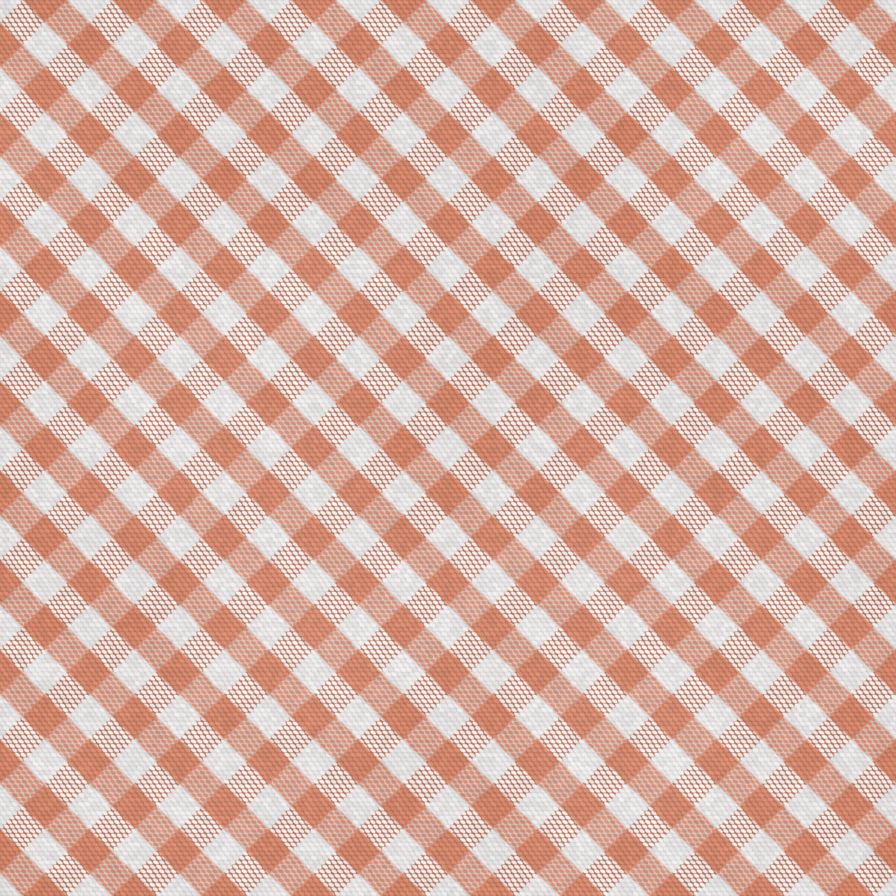
Write a WebGL 2 fragment shader that draws this texture.

```glsl
#version 300 es
precision highp float;
// Diagonal gingham cloth: two crossing sets of 45 degree stripes, ten repeats each way.
// A staggered weave of small slanted stitches decides which stripe set lies on top,
// and wrapping noise varies the thread brightness and fades the dye.
uniform vec2 u_resolution;
out vec4 fragColor;

float hash(vec2 p) {
  return fract(sin(dot(p, vec2(127.1, 311.7))) * 43758.5453);
}

// Value noise that wraps after "period" cells.
float tileNoise(vec2 uv, vec2 period) {
  vec2 p = uv * period, i = floor(p), f = fract(p);
  f = f * f * (3.0 - 2.0 * f);
  vec2 a = mod(i, period), b = mod(i + 1.0, period);
  return mix(mix(hash(a), hash(vec2(b.x, a.y)), f.x),
             mix(hash(vec2(a.x, b.y)), hash(b), f.x), f.y);
}

// 1 inside the dyed half of each period, 0 on the bare half.
float stripe(float t) {
  return 1.0 - smoothstep(0.225, 0.275, abs(fract(t) - 0.5));
}

vec3 cloth(vec2 uv) {
  // Brick-staggered stitches, each leaning down to the right
  vec2 threads = vec2(150.0, 200.0);
  vec2 p = uv * threads;
  p.x += 0.5 * mod(floor(p.y), 2.0) + 0.3 * (tileNoise(uv, vec2(40.0)) - 0.5);
  vec2 q = fract(p) - 0.5;
  q.y += 0.45 * q.x;
  float stitch = smoothstep(0.62, 0.28, length(q * vec2(0.95, 1.05)));
  float grain = hash(mod(floor(p), threads)) - 0.5;

  // Falling stripes ride on the stitches, rising stripes show in the gaps
  vec2 edge = uv + 0.0012 * (vec2(tileNoise(uv, vec2(90.0)), tileNoise(uv, vec2(110.0))) - 0.5);
  float falling = stripe(10.0 * (edge.x + edge.y));
  float rising = stripe(10.0 * (edge.x - edge.y));
  float dye = mix(rising, falling, stitch);

  // Uneven dye and thread relief
  float fade = tileNoise(uv, vec2(6.0)) + 0.6 * tileNoise(uv, vec2(23.0)) - 0.8;
  vec3 bare = vec3(0.89, 0.88, 0.88);
  vec3 orange = vec3(0.80, 0.50, 0.395);
  vec3 color = mix(bare, orange, dye * (0.96 - 0.06 * fade));
  float depth = mix(0.09, 0.18, max(falling, rising));
  return color * (1.0 + depth * (stitch - 0.62) + 0.07 * grain + 0.02 * fade);
}

void main() {
  // Four samples per pixel smooth the fine threads
  vec3 sum = vec3(0.0);
  for (int i = 0; i < 4; i++) {
    vec2 offset = vec2(i % 2, i / 2) * 0.5 - 0.25;
    sum += cloth((gl_FragCoord.xy + offset) / u_resolution);
  }
  fragColor = vec4(sum / 4.0, 1.0);
}
```
